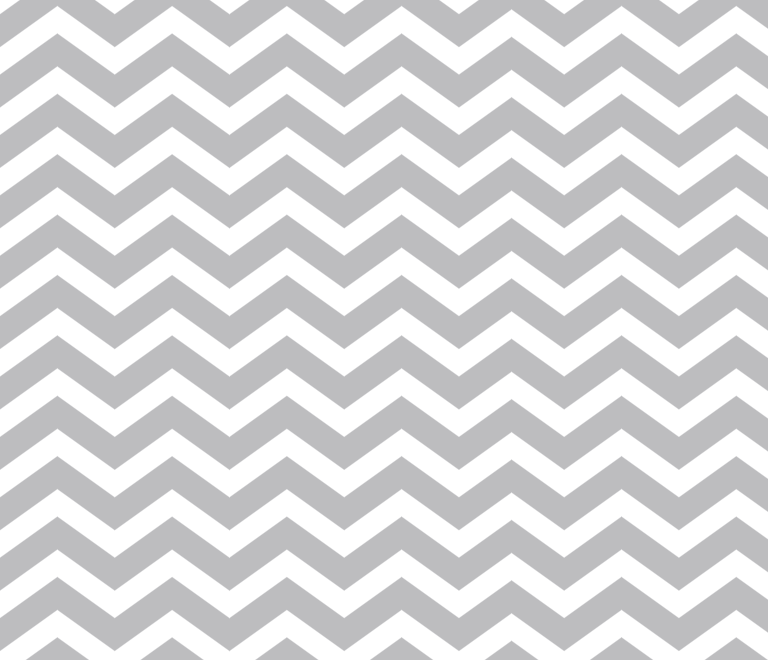
Write a Shadertoy shader that draws this pattern.

```glsl
// Grey and white horizontal chevrons, drawn with a triangle wave that offsets
// evenly repeated bands. A narrow splice right of centre skips part of the wave,
// so one column of peaks is clipped a little lower than the others.

const vec3 GREY = vec3(0.74, 0.74, 0.75);
const vec3 WHITE = vec3(1.0);

// Sizes as fractions of the canvas width (x) or height (y)
const float ZIG_WIDTH = 0.1494;
const float ZIG_HEIGHT = 0.0623;
const float ROW_HEIGHT = 0.0915;
const float WHITE_HEIGHT = 0.0416;
const float FIRST_PEAK = 0.0091;
const float SPLICE_X = 0.6673;
const float SPLICE_SKIP = 0.0124;
const float EDGE_SOFTNESS = 0.0015;

// Falls from 1 at each valley to 0 at each peak
float triangleWave(float x, float period) {
    return abs(fract(x / period) - 0.5) * 2.0;
}

// Jumps ahead along x past the splice
float spliced(float x, float seam, float skip) {
    return x + skip * step(seam, x);
}

// Signed vertical distance to repeated bands starting at 0, negative inside
float bandDistance(float depth, float period, float thickness) {
    float fromCentre = mod(depth - 0.5 * thickness + 0.5 * period, period) - 0.5 * period;
    return abs(fromCentre) - 0.5 * thickness;
}

void mainImage(out vec4 fragColor, in vec2 fragCoord) {
    vec2 uv = fragCoord / iResolution.xy;
    float depth = 1.0 - uv.y;

    // Zigzag offset of every row
    float x = spliced(uv.x, SPLICE_X, SPLICE_SKIP);
    float zigzag = FIRST_PEAK + ZIG_HEIGHT * triangleWave(x, ZIG_WIDTH);

    // White bands over the grey ground, with smoothed edges
    float dist = bandDistance(depth - zigzag, ROW_HEIGHT, WHITE_HEIGHT);
    float softness = max(EDGE_SOFTNESS, 0.7 / iResolution.y);
    float white = 1.0 - smoothstep(-softness, softness, dist);

    fragColor = vec4(mix(GREY, WHITE, white), 1.0);
}
```
